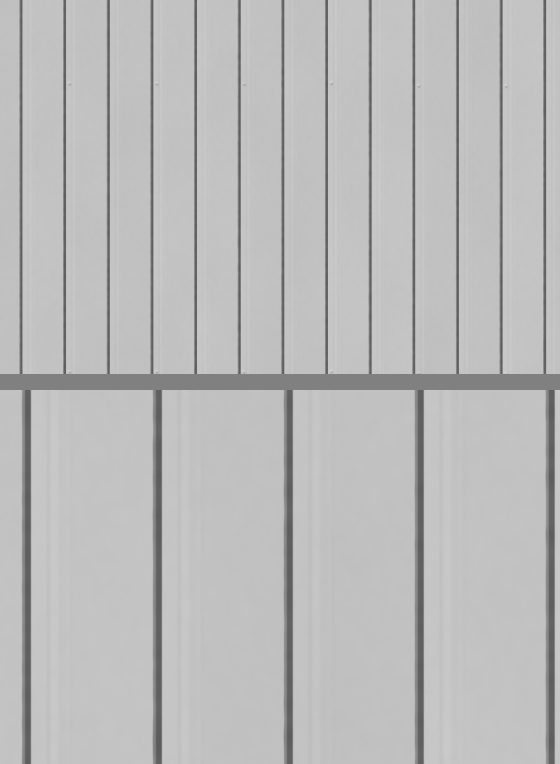
Top: the whole. Bottom: its middle third, enlarged.
Write a WebGL 2 fragment shader that draws this texture.

```glsl
#version 300 es
precision highp float;

uniform vec2 u_resolution;
out vec4 fragColor;

// Lengths are fractions of the canvas height
const float PITCH = 0.1167;
const float FIRST_SEAM = 0.0562;
const vec3 PAINT = vec3(0.757);
const vec3 SEAM_SHADE = vec3(0.53);
const vec3 SEAM_DARK = vec3(0.375);

float hash(vec2 p) {
    vec3 q = fract(p.xyx * 0.1031);
    q += dot(q, q.yzx + 33.33);
    return fract((q.x + q.y) * q.z);
}

vec2 gradient(vec2 cell) {
    float angle = 6.2832 * hash(cell);
    return vec2(cos(angle), sin(angle));
}

float gradientNoise(vec2 p) {
    vec2 i = floor(p), f = fract(p);
    vec2 w = f * f * f * (f * (f * 6.0 - 15.0) + 10.0);
    vec2 e = vec2(1.0, 0.0);
    float low = mix(dot(gradient(i), f), dot(gradient(i + e), f - e), w.x);
    float high = mix(dot(gradient(i + e.yx), f - e.yx),
                     dot(gradient(i + 1.0), f - 1.0), w.x);
    return mix(low, high, w.y);
}

float fbm(vec2 p) {
    float sum = 0.0, weight = 0.5;
    for (int k = 0; k < 4; k++) {
        sum += weight * gradientNoise(p);
        p = p * 2.03 + 17.3;
        weight *= 0.5;
    }
    return sum;
}

// Soft-edged strip between two positions
float band(float x, float left, float right, float blur) {
    return smoothstep(left - blur, left + blur, x)
         - smoothstep(right - blur, right + blur, x);
}

// Shallow pressed rib with a worn highlight
float ribTone(float x, float y, float seam, float pixel) {
    float blur = max(pixel, 0.002);
    float wear = 0.6 + 0.8 * gradientNoise(vec2(seam * 7.3, y * 45.0));
    float tone = 0.012 * band(x, 0.004, 0.018, blur);
    tone -= 0.011 * band(x, 0.0175, 0.0205, blur);
    tone += 0.018 * band(x, 0.021, 0.028, blur);
    tone += 0.012 * wear * band(x, 0.035, 0.038, blur);
    return tone - 0.009 * wear * band(x, 0.0385, 0.041, blur);
}

// Small screw head: light on top, shaded below
float screwTone(vec2 p, float radius, float pixel) {
    float disc = 1.0 - smoothstep(radius - pixel, radius + pixel, length(p));
    float shadow = 1.0 - smoothstep(0.0, radius * 1.6, length(p + radius * vec2(-0.4, 0.6)));
    return disc * (0.03 + 0.07 * p.y / radius) - 0.09 * shadow;
}

vec3 drawSeam(vec3 color, float x, float y, float seam, float pixel) {
    float blur = max(0.6 * pixel, 0.0009);
    float grain = gradientNoise(vec2(seam * 5.7, y * 60.0));
    float edge = -0.0042 + 0.0004 * grain;
    color = mix(color, SEAM_SHADE + 0.04 * grain, band(x, edge, 0.0038, blur));
    return mix(color, SEAM_DARK + 0.03 * grain, band(x, -0.0016, 0.0034, blur));
}

void main() {
    vec2 p = gl_FragCoord.xy / u_resolution.y;
    float pixel = 1.0 / u_resolution.y;

    // Seam cell reaches a little to the left of each seam
    float column = (p.x - FIRST_SEAM) / PITCH;
    float panel = floor(column);
    float seam = floor(column + 0.2);
    float x = (column - seam) * PITCH;

    // Panel tone, broad stains and fine grain
    float tone = 0.014 * (hash(vec2(panel + 3.0, 9.0)) - 0.5);
    tone += 0.008 * smoothstep(0.0, 0.5, p.x) - 0.004;
    tone += 0.022 * fbm(p * vec2(5.0, 3.5) + panel * 3.1);
    tone += 0.012 * fbm(p * vec2(75.0, 50.0));
    tone += ribTone(x, p.y, seam, pixel);

    // Two screw rows on every second seam
    float odd = mod(seam, 2.0);
    for (int row = 0; row < 2; row++) {
        float jitter = 0.012 * (hash(vec2(seam + 5.0, float(row))) - 0.5);
        float height = mix(0.773, 0.004, float(row)) + jitter * (1.0 - 0.5 * float(row));
        tone += odd * screwTone(vec2(x - 0.0125, p.y - height), 0.0042, pixel);
    }

    fragColor = vec4(drawSeam(PAINT + tone, x, p.y, seam, pixel), 1.0);
}
```
